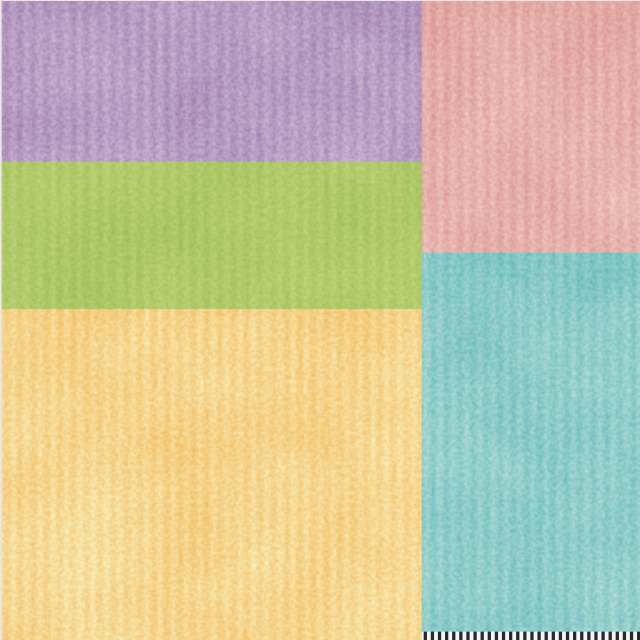
Write a Shadertoy shader that draws this background.

```glsl
// Five pastel corduroy paper panels with soft mottling and a ticked strip at lower right.

// Panel layout, in canvas units
const float COLUMN_X = 0.659;
const float PURPLE_BASE = 0.7474;
const float GREEN_BASE = 0.517;
const float PINK_BASE = 0.6055;
const float TEAL_BASE = 0.013;
const vec2 MARGIN = vec2(0.0026, 0.0016);

// Shadow and highlight of each paper
const vec3 PURPLE_DARK = vec3(0.63, 0.50, 0.69);
const vec3 PURPLE_LIGHT = vec3(0.82, 0.75, 0.84);
const vec3 GREEN_DARK = vec3(0.60, 0.74, 0.33);
const vec3 GREEN_LIGHT = vec3(0.77, 0.84, 0.49);
const vec3 YELLOW_DARK = vec3(0.95, 0.74, 0.38);
const vec3 YELLOW_LIGHT = vec3(0.97, 0.94, 0.74);
const vec3 PINK_DARK = vec3(0.85, 0.58, 0.57);
const vec3 PINK_LIGHT = vec3(0.95, 0.80, 0.77);
const vec3 TEAL_DARK = vec3(0.39, 0.73, 0.73);
const vec3 TEAL_LIGHT = vec3(0.72, 0.87, 0.85);
const vec3 MARGIN_COLOR = vec3(0.92, 0.90, 0.90);
const vec3 TICK_DARK = vec3(0.16);
const vec3 TICK_LIGHT = vec3(0.96);

// Texture
const float RIB_COUNT = 48.0;
const float RIB_DEPTH = 0.14;
const float GRAIN_SCALE = 150.0;
const float GRAIN_DEPTH = 0.36;
const float MOTTLE_SCALE = 6.0;
const float MOTTLE_DEPTH = 0.42;
const float TOP_SHADE = 0.16;
const float TICK_COUNT = 90.0;
const float TICK_WIDTH = 0.46;
const float TAU = 6.28319;

// Unit gradient at a lattice point
vec2 gradientAt(vec2 cell) {
    vec3 h = fract(cell.xyx * vec3(0.1031, 0.1030, 0.0973));
    h += dot(h, h.yzx + 33.33);
    float angle = TAU * fract((h.x + h.y) * h.z);
    return vec2(cos(angle), sin(angle));
}

float gradientNoise(vec2 p) {
    vec2 i = floor(p);
    vec2 f = p - i;
    vec2 u = f * f * f * (f * (f * 6.0 - 15.0) + 10.0);
    vec2 e = vec2(0.0, 1.0);
    float low = mix(dot(gradientAt(i), f),
                    dot(gradientAt(i + e.yx), f - e.yx), u.x);
    float high = mix(dot(gradientAt(i + e), f - e),
                     dot(gradientAt(i + 1.0), f - 1.0), u.x);
    return mix(low, high, u.y);
}

float fbm(vec2 p) {
    float sum = 0.0;
    float weight = 0.6;
    for (int k = 0; k < 4; k++) {
        sum += weight * gradientNoise(p);
        p = p * 2.03 + 17.3;
        weight *= 0.5;
    }
    return sum;
}

// Smoothed step, one pixel wide
float above(float edge, float v, float pixel) {
    return clamp((v - edge) / pixel + 0.5, 0.0, 1.0);
}

// Paper brightness from 0 (shadow) to 1 (highlight)
float paperTone(vec2 uv, float panelTop) {
    float waver = 0.7 * gradientNoise(uv * vec2(RIB_COUNT, 90.0));
    float rib = cos(TAU * uv.x * RIB_COUNT + waver);
    float ribFade = 0.85 + 0.6 * gradientNoise(uv * vec2(18.0, 5.0));
    float grain = gradientNoise(uv * GRAIN_SCALE)
                + 0.6 * gradientNoise(uv * GRAIN_SCALE * 1.7 + 41.0);
    float mottle = fbm(uv * MOTTLE_SCALE + 3.7);
    float shade = TOP_SHADE * exp(-8.0 * max(panelTop - uv.y, 0.0));
    return clamp(0.53 + RIB_DEPTH * ribFade * rib + GRAIN_DEPTH * grain
                 + MOTTLE_DEPTH * mottle - shade, 0.0, 1.0);
}

void mainImage(out vec4 fragColor, in vec2 fragCoord) {
    vec2 uv = fragCoord / iResolution.xy;
    vec2 pixel = 1.0 / iResolution.xy;

    // Panel masks
    float right = above(COLUMN_X, uv.x, pixel.x);
    float purple = above(PURPLE_BASE, uv.y, pixel.y);
    float green = above(GREEN_BASE, uv.y, pixel.y);
    float pink = above(PINK_BASE, uv.y, pixel.y);

    // Paper colours
    float leftTop = mix(GREEN_BASE, 1.0, green);
    float rightTop = mix(PINK_BASE, 1.0, pink);
    float tone = paperTone(uv, mix(leftTop, rightTop, right));
    vec3 leftColor = mix(YELLOW_DARK, YELLOW_LIGHT, tone);
    leftColor = mix(leftColor, mix(GREEN_DARK, GREEN_LIGHT, tone), green);
    leftColor = mix(leftColor, mix(PURPLE_DARK, PURPLE_LIGHT, tone), purple);
    vec3 rightColor = mix(TEAL_DARK, TEAL_LIGHT, tone);
    rightColor = mix(rightColor, mix(PINK_DARK, PINK_LIGHT, tone), pink);

    // Ticked strip below the right column
    float tickDistance = abs(fract((uv.x - COLUMN_X) * TICK_COUNT) - 0.5) / TICK_COUNT;
    float tick = 1.0 - above(0.5 * TICK_WIDTH / TICK_COUNT, tickDistance, pixel.x);
    vec3 strip = mix(TICK_LIGHT, TICK_DARK, tick);
    rightColor = mix(strip, rightColor, above(TEAL_BASE, uv.y, pixel.y));

    // Pale margin along the left and top
    vec3 color = mix(leftColor, rightColor, right);
    float inside = above(MARGIN.x, uv.x, pixel.x) * above(MARGIN.y, 1.0 - uv.y, pixel.y);
    fragColor = vec4(mix(MARGIN_COLOR, color, inside), 1.0);
}
```
